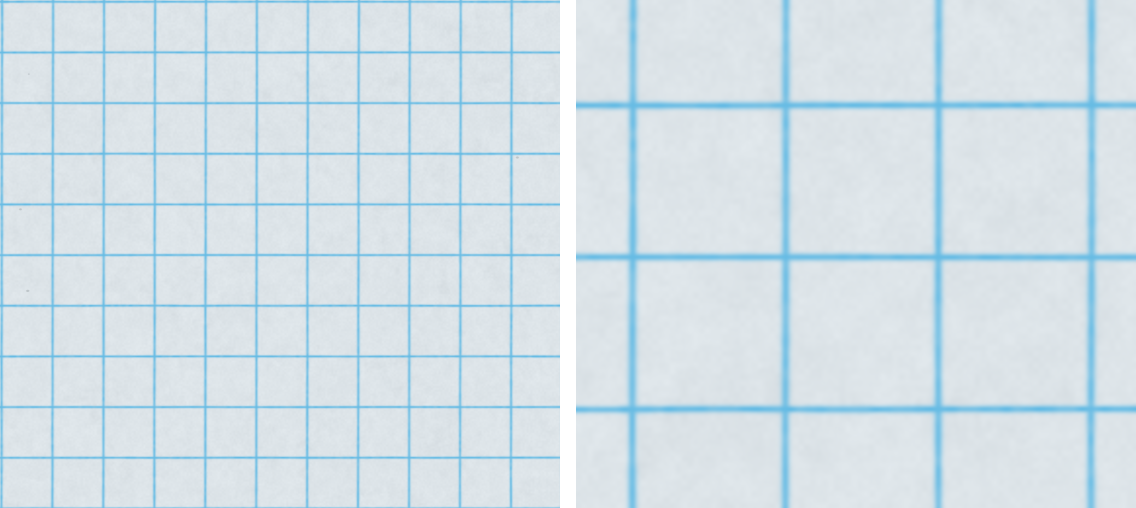
Left, the full canvas; right, a detail of the centre.
Reproduce this pattern procedurally as a WebGL 1 fragment shader.

```glsl
precision highp float;
// Blue-ruled square grid paper with faint mottling, uneven ink and stray specks.

uniform vec2 u_resolution;

float hash(vec2 p) {
  vec3 q = fract(p.xyx * vec3(0.1031, 0.1030, 0.0973));
  q += dot(q, q.yzx + 33.33);
  return fract((q.x + q.y) * q.z);
}

float noise(vec2 p) {
  vec2 cell = floor(p);
  vec2 f = fract(p);
  f = f * f * (3.0 - 2.0 * f);
  float low = mix(hash(cell), hash(cell + vec2(1.0, 0.0)), f.x);
  float high = mix(hash(cell + vec2(0.0, 1.0)), hash(cell + 1.0), f.x);
  return mix(low, high, f.y);
}

float fbm(vec2 p) {
  float sum = 0.0;
  float weight = 0.5;
  for (int i = 0; i < 4; i++) {
    sum += weight * noise(p);
    p = mat2(0.8, 0.6, -0.6, 0.8) * p * 2.1 + 17.3;
    weight *= 0.5;
  }
  return sum / 0.9375;
}

// Ink of the ruled line nearest to "across", varying with "along".
float ruledLine(float across, float along, float softness, float pixel, float seed) {
  float index = floor(across + 0.5);
  vec2 track = vec2(along, index * 7.31 + seed);
  float offset = across - index + 0.005 * (noise(track * vec2(1.3, 1.0)) - 0.5);
  float spread = softness * (0.92 + 0.16 * noise(track * vec2(9.0, 1.0)));
  float width = max(spread, 0.6 * pixel);
  float flow = 0.86 + 0.24 * noise(track * vec2(14.0, 1.0) + 40.0);
  return flow * spread / width * exp(-0.5 * offset * offset / (width * width));
}

// Sparse small dark flecks, at most one in each scatter cell.
float flecks(vec2 p, float pixel) {
  vec2 cell = floor(p);
  vec2 center = 0.2 + 0.6 * vec2(hash(cell + 3.7), hash(cell + 81.2));
  float radius = 0.015 + 0.02 * hash(cell + 29.4);
  float dist = length((fract(p) - center) * vec2(1.0, 1.4));
  float present = step(0.97, hash(cell + 55.1));
  return present * (1.0 - smoothstep(radius - pixel, radius + pixel, dist));
}

void main() {
  // Ten squares span the height; p.y runs down from the top edge.
  vec2 p = 10.0 * gl_FragCoord.xy / u_resolution.y;
  p.y = 10.0 - p.y;
  float pixel = 10.0 / u_resolution.y;

  // Paper: broad clouds, smaller blotches and fine grain
  float clouds = fbm(p * 1.6 + 5.0) - 0.5;
  float blotches = fbm(p * vec2(7.0, 6.0) + 31.0) - 0.5;
  float grain = noise(p * 26.0 + 90.0) - 0.5;
  vec3 color = vec3(0.866, 0.894, 0.911);
  color += vec3(1.0, 0.95, 0.9) * (0.016 * clouds + 0.03 * blotches + 0.016 * grain);
  color -= 0.014 * smoothstep(0.6, 0.85, fbm(p * 3.2 + 70.0));
  color -= 0.12 * flecks(p * 1.1 + 2.0, pixel);

  // Ruling: slightly tilted softer uprights, crisper horizontals
  float x = (p.x - 0.043 + 0.0015 * p.y) / 1.003;
  float y = (p.y - 0.035) / 0.9973;
  float upright = 0.83 * ruledLine(x, p.y, 0.0205, pixel, 11.0);
  float level = 0.93 * ruledLine(y, p.x, 0.0175, pixel, 203.0);
  float ink = 1.0 - (1.0 - upright) * (1.0 - level);
  color = mix(color, vec3(0.40, 0.735, 0.895), clamp(ink, 0.0, 1.0));

  gl_FragColor = vec4(color, 1.0);
}
```
